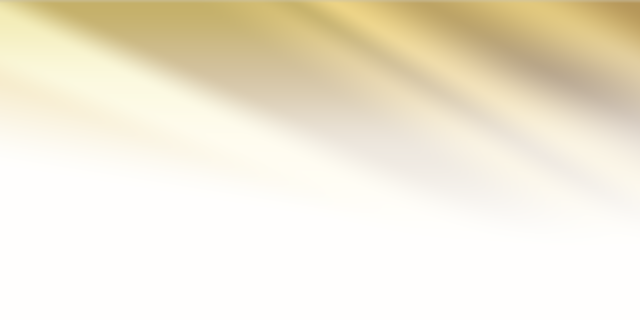
Write a WebGL 2 fragment shader that draws this background.

```glsl
#version 300 es
precision highp float;

uniform vec2 u_resolution;
out vec4 fragColor;

#define WHITE vec3(1.0, 0.998, 0.993)
#define CREAM vec3(0.96, 0.91, 0.765)
#define CORNER_BROWN vec3(0.71, 0.59, 0.35)
#define RIM_GREY vec3(0.80, 0.77, 0.68)
#define RIM_DEPTH 0.012
#define RIM_STRENGTH 0.45
#define CREAM_TILT 0.16
#define EDGE_SPREAD 0.3

// Colour that pales from the top down to white
vec3 fadeDown(float depth, vec3 top, vec3 middle, vec3 low) {
    vec3 color = mix(top, middle, smoothstep(0.0, 0.27, depth));
    color = mix(color, low, smoothstep(0.20, 0.48, depth));
    return mix(color, WHITE, smoothstep(0.42, 0.80, depth));
}

// Soft slanted edge: 0 on its left, 1 on its right.
// topX is where it meets the top, lean is the run in x per unit of depth.
float rayEdge(vec2 p, float topX, float lean, float softness) {
    float halfWidth = softness * (1.0 + EDGE_SPREAD * p.y);
    return smoothstep(-halfWidth, halfWidth, p.x - lean * p.y - topX);
}

void main() {
    // x runs right and y runs down from the top, in canvas heights
    vec2 p = vec2(gl_FragCoord.x, u_resolution.y - gl_FragCoord.y) / u_resolution.y;
    float depth = p.y;

    // Tones of the light and the shade
    vec3 pale = fadeDown(depth, vec3(0.95, 0.92, 0.70), vec3(0.985, 0.975, 0.87), vec3(1.0, 0.988, 0.94));
    vec3 gold = fadeDown(depth, vec3(0.93, 0.83, 0.52), vec3(0.94, 0.87, 0.70), vec3(0.98, 0.955, 0.89));
    vec3 shade = fadeDown(depth, vec3(0.77, 0.69, 0.41), vec3(0.83, 0.765, 0.635), vec3(0.93, 0.905, 0.87));
    vec3 umber = fadeDown(depth, vec3(0.74, 0.64, 0.39), vec3(0.72, 0.65, 0.555), vec3(0.89, 0.86, 0.835));
    vec3 dimGold = mix(shade, gold, clamp(0.35 + 1.3 * depth, 0.0, 1.0));
    vec3 duskGold = mix(umber, gold, 0.75);

    // Cream haze under the rays
    float haze = smoothstep(0.16, 0.54, depth - CREAM_TILT * p.x);
    vec3 color = mix(CREAM, WHITE, haze);

    // Wide pale ray, then the broad shade beside it
    color = mix(color, pale, rayEdge(p, -0.54, 2.5, 0.13));
    color = mix(color, shade, rayEdge(p, 0.03, 2.1, 0.13));

    // Two narrow golden rays with a dark gap between them
    color = mix(color, dimGold, rayEdge(p, 0.71, 1.5, 0.12));
    color = mix(color, shade, rayEdge(p, 0.86, 1.57, 0.08));
    color = mix(color, gold, rayEdge(p, 0.965, 1.63, 0.08));

    // Umber shade, the last ray and the brown corner
    color = mix(color, umber, rayEdge(p, 1.17, 1.76, 0.16));
    color = mix(color, duskGold, rayEdge(p, 1.47, 1.83, 0.17));
    color = mix(color, CORNER_BROWN, rayEdge(p, 1.80, 1.8, 0.16));

    // Thin grey rim along the top
    color = mix(color, RIM_GREY, RIM_STRENGTH * (1.0 - smoothstep(0.0, RIM_DEPTH, depth)));

    fragColor = vec4(color, 1.0);
}
```
